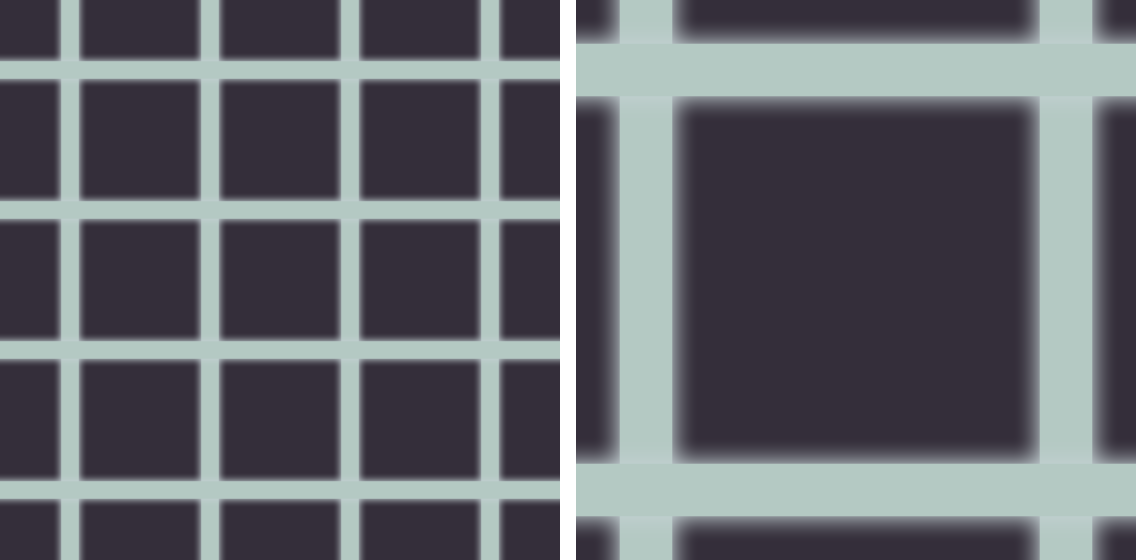
Left, the full canvas; right, a detail of the centre.
Reproduce this pattern procedurally as a Shadertoy shader.

```glsl
#define REPEATS 4.0
#define BAR_HALF_WIDTH 0.0625
#define GLOW_REACH 0.065
#define GLOW_STRENGTH 0.62
#define GROUND_COLOR vec3(0.204, 0.180, 0.227)
#define BAR_COLOR vec3(0.706, 0.788, 0.765)
#define GLOW_COLOR vec3(0.77, 0.82, 0.83)

// Lays one bar and its soft halo over the colour below; distances are in cells
vec3 layBar(vec3 below, float centerDistance, float pixel) {
    float edge = centerDistance - BAR_HALF_WIDTH;
    float falloff = clamp(1.0 - max(edge, 0.0) / GLOW_REACH, 0.0, 1.0);
    vec3 lit = mix(below, GLOW_COLOR, GLOW_STRENGTH * falloff * falloff);
    float coverage = clamp(0.5 - edge / pixel, 0.0, 1.0);
    return mix(lit, BAR_COLOR, coverage);
}

void mainImage(out vec4 fragColor, in vec2 fragCoord) {
    // Cell coordinates with the bars crossing at each cell centre
    vec2 cell = fract(fragCoord / iResolution.xy * REPEATS);
    vec2 centerDistance = abs(cell - 0.5);
    vec2 pixel = REPEATS / iResolution.xy;

    // Vertical bars first, horizontal bars and their halo on top
    vec3 color = layBar(GROUND_COLOR, centerDistance.x, pixel.x);
    color = layBar(color, centerDistance.y, pixel.y);

    fragColor = vec4(color, 1.0);
}
```
